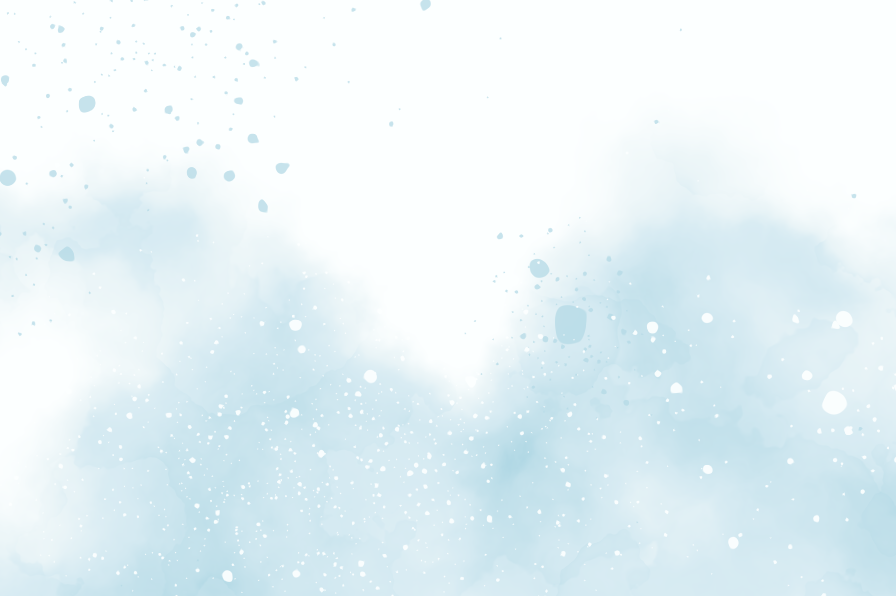
A WebGL 2 fragment shader for this background:

```glsl
#version 300 es
precision highp float;

uniform vec2 u_resolution;
out vec4 outColor;

const vec3 PAPER = vec3(0.99, 1.0, 1.0);
const vec3 MIST = vec3(0.92, 0.96, 0.97);
const vec3 SKY = vec3(0.84, 0.92, 0.95);
const vec3 LAGOON = vec3(0.76, 0.88, 0.92);
const vec3 TEAL = vec3(0.62, 0.81, 0.87);

float hash(vec2 p) {
    vec3 q = fract(vec3(p.xyx) * 0.1031);
    q += dot(q, q.yzx + 33.33);
    return fract((q.x + q.y) * q.z);
}

float noise(vec2 p) {
    vec2 i = floor(p), f = fract(p);
    f = f * f * (3.0 - 2.0 * f);
    return mix(mix(hash(i), hash(i + vec2(1, 0)), f.x),
               mix(hash(i + vec2(0, 1)), hash(i + vec2(1, 1)), f.x), f.y);
}

float fbm(vec2 p) {
    float sum = 0.0, gain = 0.5;
    for (int i = 0; i < 6; i++) {
        sum += gain * noise(p);
        p = mat2(1.6, 1.2, -1.2, 1.6) * p + 17.0;
        gain *= 0.5;
    }
    return sum;
}

// Soft elliptical falloff
float wash(vec2 p, vec2 center, vec2 radius) {
    vec2 q = (p - center) / radius;
    return exp(-dot(q, q));
}

// Large pools and lifted areas of pigment
float pools(vec2 p) {
    float d = 0.6 * (1.0 - smoothstep(0.3, 0.72, p.y));
    d += 0.50 * wash(p, vec2(0.05, 0.64), vec2(0.20, 0.12));
    d += 0.38 * wash(p, vec2(0.27, 0.65), vec2(0.12, 0.09));
    d += 0.32 * wash(p, vec2(0.52, 0.48), vec2(0.12, 0.10));
    d += 0.40 * wash(p, vec2(0.47, 0.22), vec2(0.20, 0.20));
    d += 0.38 * wash(p, vec2(0.25, 0.00), vec2(0.30, 0.10));
    d += 0.55 * wash(p, vec2(0.87, 0.22), vec2(0.16, 0.12));
    d += 0.55 * wash(p, vec2(1.08, 0.52), vec2(0.14, 0.16));
    d += 0.22 * wash(p, vec2(1.15, 0.74), vec2(0.20, 0.12));
    d += 0.50 * wash(p, vec2(1.38, 0.58), vec2(0.17, 0.08));
    d += 0.28 * wash(p, vec2(1.24, 0.25), vec2(0.14, 0.20));
    d += 0.55 * wash(p, vec2(1.50, 0.10), vec2(0.14, 0.16));
    d -= 0.60 * wash(p, vec2(0.03, 0.30), vec2(0.16, 0.26));
    d -= 0.50 * wash(p, vec2(0.75, 0.48), vec2(0.17, 0.16));
    d -= 0.20 * wash(p, vec2(1.40, 0.36), vec2(0.13, 0.10));
    d -= 0.30 * wash(p, vec2(1.08, 0.25), vec2(0.10, 0.14));
    d -= 0.20 * wash(p, vec2(0.72, 0.10), vec2(0.10, 0.20));
    return max(d, 0.0);
}

// Pigment gathered along one side of a drying edge
float tideMark(vec2 p, float scale) {
    float f = fbm(p * scale) - 0.5;
    return smoothstep(0.0, 0.015, f) * exp(-max(f, 0.0) * 12.0);
}

float drop(vec2 p, vec2 center, float radius, float px) {
    float wobble = 0.7 + 0.6 * noise(p * 0.9 / radius + center * 40.0);
    return 1.0 - smoothstep(radius - px, radius + px, length(p - center) * wobble);
}

// Random drops, thinning out away from the region center
float splatter(vec2 p, float scale, vec2 center, vec2 spread, float chance, float px) {
    vec2 cell = floor(p * scale);
    float cover = 0.0;
    for (int k = 0; k < 9; k++) {
        vec2 id = cell + vec2(k % 3, k / 3) - 1.0;
        vec2 seed = id + scale * 7.0;
        vec2 pos = (id + vec2(hash(seed + 11.3), hash(seed + 47.9))) / scale;
        float radius = mix(0.07, 0.36, pow(hash(seed + 83.1), 4.0)) / scale;
        float present = step(hash(seed), chance * wash(pos, center, spread));
        cover = max(cover, present * drop(p, pos, radius, px));
    }
    return cover;
}

vec3 pigment(float d) {
    vec3 c = mix(PAPER, MIST, smoothstep(0.02, 0.35, d));
    c = mix(c, SKY, smoothstep(0.3, 0.65, d));
    c = mix(c, LAGOON, smoothstep(0.6, 1.0, d));
    return mix(c, TEAL, smoothstep(0.95, 1.5, d));
}

void main() {
    vec2 p = gl_FragCoord.xy / u_resolution.y;
    float px = 0.8 / u_resolution.y;

    // Watercolor wash with bleeding edges
    vec2 bleed = vec2(fbm(p * 4.0 + 3.0), fbm(p * 4.0 + 29.0)) - 0.5;
    float d = pools(p + 0.28 * bleed);
    float grain = fbm(p * 5.0 + 2.0 * bleed + 51.0);
    float tides = tideMark(p + 0.1 * bleed + 5.0, 3.0) + tideMark(p + 9.0, 5.0);
    d = d * (0.55 + 0.8 * grain) + 0.13 * tides * smoothstep(0.05, 0.5, d);
    vec3 color = pigment(d);

    // Blue spatter
    float blue = splatter(p, 52.0, vec2(0.22, 0.93), vec2(0.20, 0.16), 0.5, px);
    blue = max(blue, splatter(p, 24.0, vec2(0.30, 0.88), vec2(0.34, 0.22), 0.3, px));
    blue = max(blue, splatter(p, 40.0, vec2(0.05, 0.58), vec2(0.09, 0.12), 0.4, px));
    blue = max(blue, splatter(p, 62.0, vec2(0.94, 0.47), vec2(0.09, 0.13), 0.7, px));
    blue = max(blue, drop(p, vec2(0.960, 0.457), 0.026, px));
    blue = max(blue, drop(p, vec2(0.906, 0.550), 0.014, px));
    blue = max(blue, drop(p, vec2(0.114, 0.572), 0.012, px));
    blue = max(blue, drop(p, vec2(0.322, 0.710), 0.009, px));
    color = mix(color, min(color, mix(LAGOON, TEAL, 0.4)), 0.75 * blue);

    // White spatter
    float white = splatter(p, 85.0, vec2(0.55, 0.20), vec2(0.45, 0.28), 0.4, px);
    white = max(white, splatter(p, 33.0, vec2(0.75, 0.22), vec2(0.75, 0.28), 0.2, px));
    white = max(white, splatter(p, 36.0, vec2(1.45, 0.31), vec2(0.10, 0.12), 0.9, px));
    white = max(white, drop(p, vec2(1.402, 0.324), 0.019, px));
    white = max(white, drop(p, vec2(1.416, 0.465), 0.015, px));
    white = max(white, drop(p, vec2(0.496, 0.455), 0.009, px));
    white = max(white, drop(p, vec2(1.186, 0.467), 0.008, px));
    white = max(white, drop(p, vec2(0.382, 0.035), 0.009, px));
    color = mix(color, PAPER, 0.92 * white);

    outColor = vec4(color, 1.0);
}
```
